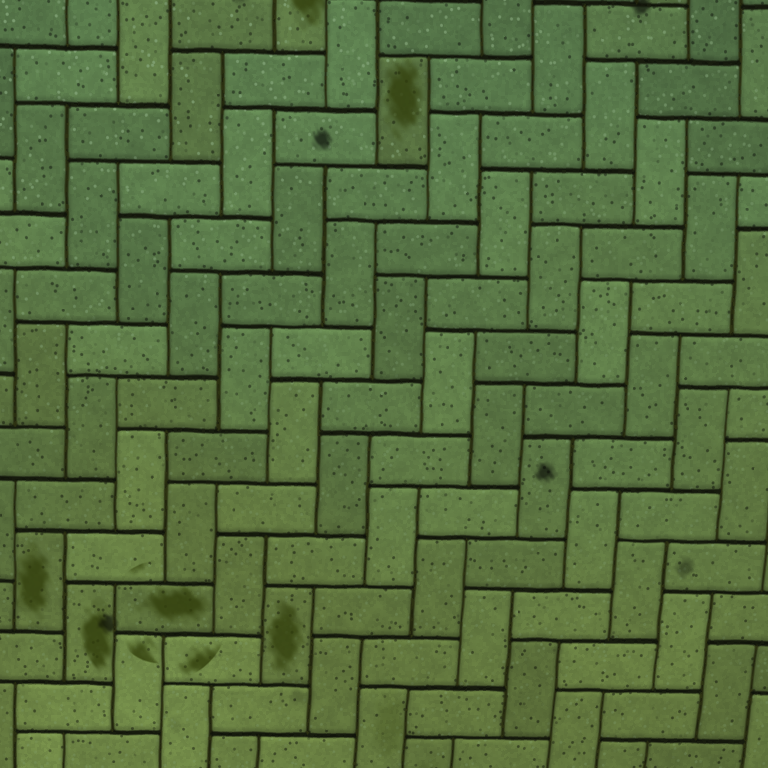
Reproduce this texture procedurally as a three.js fragment shader.

```glsl
// Herringbone paving of worn green bricks with dark joints, grit and mossy stains.
varying vec2 vUv;

// Layout: counts are bricks' short sides per canvas
const float COLUMN_PITCH = 0.0675;  // column width at the top edge
const float COLUMN_SHRINK = 0.00445; // narrowing toward the bottom edge
const vec3 ROW_CURVE = vec3(-0.81, 13.42, 1.15); // row number as a quadratic of height
const vec2 GAP = vec2(0.030, 0.040); // half joint width, upright and level
const float CORNER = 0.05;
const float SOFTNESS = 0.026;
const float WOBBLE = 0.012;

// Surface
const float GRIT_SCALE = 8.0;
const float GRAIN_SCALE = 15.0;
const float STAIN_RARITY = 0.955;
const vec2 MOSS_CENTER = vec2(0.21, 0.80);

const vec3 COOL_GREEN = vec3(0.345, 0.475, 0.295);
const vec3 WARM_OLIVE = vec3(0.385, 0.465, 0.240);
const vec3 PALE_GRIT = vec3(0.53, 0.66, 0.49);
const vec3 MOSS = vec3(0.19, 0.24, 0.04);
const vec3 JOINT_DARK = vec3(0.075, 0.090, 0.045);
const vec3 JOINT_EARTH = vec3(0.165, 0.180, 0.060);

float hash(vec2 p) {
  vec3 q = fract(vec3(p.xyx) * 0.1031);
  q += dot(q, q.yzx + 33.33);
  return fract((q.x + q.y) * q.z);
}

// Nearest feature point: distance, random value of its cell
vec2 cellular(vec2 p) {
  vec2 cell = floor(p);
  vec2 best = vec2(9.0, 0.0);
  for (int y = -1; y <= 1; y++) {
    for (int x = -1; x <= 1; x++) {
      vec2 c = cell + vec2(float(x), float(y));
      vec2 point = c + 0.15 + 0.7 * vec2(hash(c + 17.3), hash(c + 71.9));
      float d = distance(p, point);
      if (d < best.x) best = vec2(d, hash(c + 39.1));
    }
  }
  return best;
}

float ripple(vec2 p) {
  return (sin(p.x * 3.1 + 1.7 * sin(p.y * 2.3)) + sin(p.y * 4.7 + 1.3 * sin(p.x * 3.7))
        + 0.6 * sin(dot(p, vec2(7.3, -6.1)))) / 2.6;
}

// Canvas position (y down) to grid units, with a slight tilt and perspective
vec2 pavingGrid(vec2 p) {
  float y = p.y - p.x * (0.024 - 0.010 * p.y);
  float column = (p.x - 0.0195) / (COLUMN_PITCH - COLUMN_SHRINK * p.y * p.y);
  return vec2(column, ROW_CURVE.x + y * (ROW_CURVE.y + y * ROW_CURVE.z));
}

void main() {
  vec2 pos = vec2(vUv.x, 1.0 - vUv.y);
  vec2 grid = pavingGrid(pos);
  grid += WOBBLE * vec2(ripple(grid * 1.3), ripple(grid.yx * 1.3 + 5.0));

  // Herringbone: four-cell cycle of level left, level right, upright lower, upright upper
  vec2 cell = floor(grid);
  float phase = mod(cell.x - cell.y, 4.0);
  bool level = phase < 1.5;
  vec2 size = level ? vec2(2.0, 1.0) : vec2(1.0, 2.0);
  vec2 id = cell;
  if (phase > 0.5 && phase < 1.5) id.x -= 1.0;
  if (phase > 1.5 && phase < 2.5) id.y -= 1.0;
  vec2 local = grid - id - 0.5 * size;
  float tone = hash(id + 101.0);
  float pick = hash(id + 207.0);
  vec2 jitter = vec2(hash(id + 311.0), hash(id + 419.0)) - 0.5;

  // Rounded brick face
  vec2 edge = abs(local - 0.025 * jitter) - 0.5 * size + GAP;
  vec2 corner = edge + CORNER;
  float face = length(max(corner, 0.0)) + min(max(corner.x, corner.y), 0.0) - CORNER;

  // Base tone: cool at the top, warm at the lower left
  float warmth = smoothstep(0.05, 1.0, pos.y + 0.12 * ripple(pos * 2.0));
  vec3 color = mix(COOL_GREEN, WARM_OLIVE, warmth);
  color = mix(color, WARM_OLIVE, 0.5 * smoothstep(0.75, 1.0, pick));
  color *= 0.91 + 0.17 * tone + 0.035 * ripple(grid * 2.1 + 40.0 * jitter);
  color *= 1.0 + 0.14 * (1.0 - smoothstep(0.0, 0.35, distance(pos, vec2(0.15, 1.0))));
  color *= 1.0 - 0.10 * smoothstep(0.45, 0.95, distance(pos, vec2(0.45, 0.55)));

  // Fine grain, pale grit and small pits
  vec2 grain = cellular(grid * GRAIN_SCALE);
  color *= 0.96 + 0.08 * grain.y;
  vec2 grit = cellular(grid * GRIT_SCALE + 60.0);
  float speck = 1.0 - smoothstep(0.10, 0.36, grit.x);
  float gritAmount = mix(0.75, 0.25, smoothstep(0.0, 0.8, pos.y + 0.3 * pos.x));
  color = mix(color, PALE_GRIT, speck * gritAmount * smoothstep(0.78, 0.95, grit.y));
  color *= 1.0 - 0.42 * speck * (1.0 - smoothstep(0.08, 0.18, grit.y));

  // Moss blots on a few bricks, denser around one damp patch
  float damp = 1.0 - smoothstep(0.04, 0.12, distance(pos, MOSS_CENTER));
  float threshold = STAIN_RARITY - 0.65 * damp;
  float blot = length((local - 0.35 * jitter * size) / (0.42 * size)) + 0.18 * ripple(grid * 3.3);
  float stain = (1.0 - smoothstep(0.35, 1.0, blot)) * smoothstep(threshold, threshold + 0.03, pick);
  color = mix(color, MOSS, 0.8 * stain);

  // Rare dark oil spots
  vec2 oil = cellular(grid * 0.8 + 23.0);
  float spot = 1.0 - smoothstep(0.05, 0.20, oil.x + 0.03 * ripple(grid * 6.0));
  color *= 1.0 - 0.6 * spot * smoothstep(0.93, 0.97, oil.y);

  // Worn rim: lit upper edge, shaded lower edge
  float rim = smoothstep(-0.13, -0.02, edge.y);
  color *= 1.0 + rim * (local.y < 0.0 ? 0.10 : -0.16);
  color *= 1.0 - 0.12 * smoothstep(-0.09, 0.0, edge.x);

  // Joints: level ones in shadow, upright ones filled with earth
  float shadow = smoothstep(-0.03, 0.03, edge.y - edge.x);
  vec3 joint = mix(JOINT_EARTH, JOINT_DARK, 0.25 + 0.75 * shadow);
  joint *= 0.8 + 0.45 * grain.y;
  float chipped = face + 0.012 * (grain.y - 0.5);
  color = mix(color, joint, smoothstep(-SOFTNESS, SOFTNESS, chipped));

  gl_FragColor = vec4(color, 1.0);
}
```
